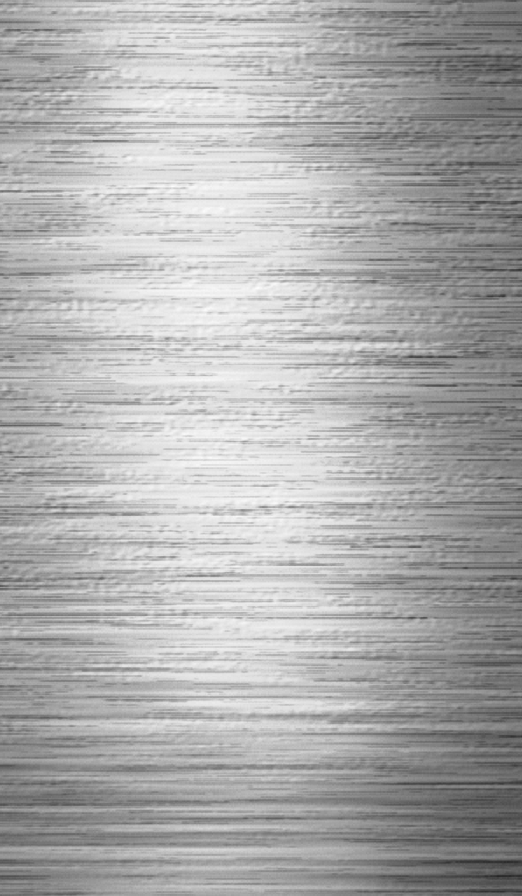
A Shadertoy shader for this texture:

```glsl
// Brushed steel sheet with fine horizontal scratches and a soft vertical sheen

float hash(vec2 p) {
    vec3 q = fract(vec3(p.xyx) * 0.1031);
    q += dot(q, q.yzx + 33.33);
    return fract((q.x + q.y) * q.z);
}

float noise(vec2 p) {
    vec2 cell = floor(p);
    vec2 f = fract(p);
    f = f * f * (3.0 - 2.0 * f);
    float low = mix(hash(cell), hash(cell + vec2(1.0, 0.0)), f.x);
    float high = mix(hash(cell + vec2(0.0, 1.0)), hash(cell + vec2(1.0, 1.0)), f.x);
    return mix(low, high, f.y);
}

// Broad reflection: bright column, dim right side and lower end
float sheen(vec2 uv) {
    float offset = uv.x - 0.41 - 0.04 * sin(uv.y * 5.0);
    float width = offset < 0.0 ? 0.33 : 0.37;
    float ridge = exp(-offset * offset / (width * width));
    float side = mix(0.61, 0.46, smoothstep(0.0, 1.0, uv.x));
    float light = mix(side, 0.94, ridge);
    light *= mix(0.70, 1.0, smoothstep(-0.05, 0.45, uv.y));
    return light - 0.09 * smoothstep(0.75, 1.05, uv.y);
}

// Dark dashes with ragged ends, each row shifted by its own amount
float dashes(vec2 p, float rows, float stretch, float threshold) {
    float row = floor(p.y * rows);
    float along = p.x * stretch + hash(vec2(row, rows)) * 50.0;
    float value = noise(vec2(along, row * 7.0));
    value += 0.22 * (noise(vec2(p.x * 150.0, row * 3.0)) - 0.5);
    float across = abs(fract(p.y * rows) - 0.5);
    float profile = 1.0 - smoothstep(0.25, 0.5, across);
    return smoothstep(threshold, threshold + 0.16, value) * profile;
}

void mainImage(out vec4 fragColor, in vec2 fragCoord) {
    vec2 uv = fragCoord / iResolution.xy;
    vec2 p = fragCoord / iResolution.y;
    float lower = 1.0 - smoothstep(0.03, 0.42, uv.y);

    float shade = sheen(uv);

    // Layers of brushing, from short scratches to long bands
    float brush = 0.13 * (noise(p * vec2(13.0, 370.0)) - 0.5);
    brush += 0.10 * (noise(p * vec2(5.0, 210.0) + 70.0) - 0.5);
    brush += 0.06 * (noise(p * vec2(2.0, 60.0) + 30.0) - 0.5);

    // Unbroken lines gather toward the lower end
    float lines = noise(p * vec2(0.9, 230.0) + 15.0) - 0.5;
    lines += 0.7 * (noise(p * vec2(0.7, 95.0) + 48.0) - 0.5);
    brush += lines * mix(0.05, 0.20, lower);

    // Sharp dark scratches
    float scratches = 0.12 * dashes(p, 340.0, 17.0, 0.62);
    scratches += 0.13 * dashes(p + 3.0, 250.0, 7.0, 0.76);
    brush -= scratches * mix(1.0, 0.55, lower);

    // Embossed grain, lit from the upper left, in flat patches
    vec2 grain = p * vec2(165.0, 270.0);
    float relief = noise(grain) - noise(grain + vec2(-0.55, 0.6));
    float patches = smoothstep(0.3, 0.7, noise(p * vec2(16.0, 85.0) + 9.0));
    brush += 0.13 * relief * patches * mix(1.0, 0.35, lower);
    brush += 0.03 * (hash(floor(p * 512.0)) - 0.5);

    shade += brush * mix(0.85, 1.1, smoothstep(0.4, 0.8, shade)) + 0.01;
    // Soft limit on the highlights
    shade -= 0.5 * max(shade - 0.87, 0.0);
    fragColor = vec4(vec3(clamp(shade, 0.0, 1.0)), 1.0);
}
```
